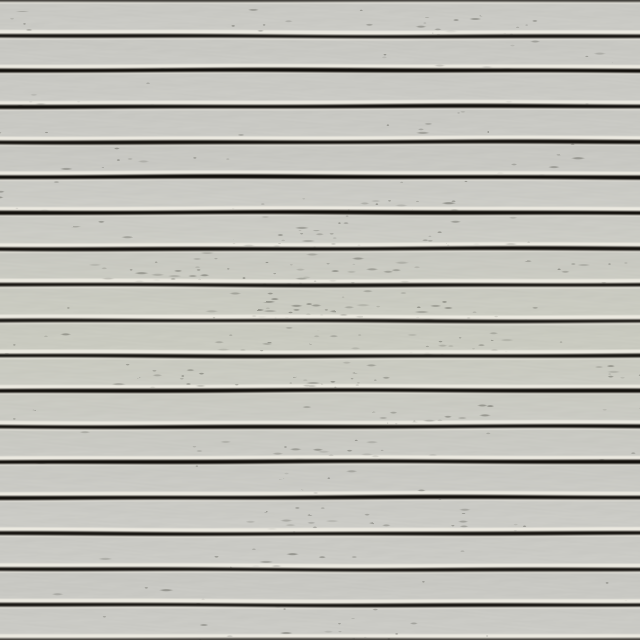
Write a WebGL 2 fragment shader that draws this texture.

```glsl
#version 300 es
precision highp float;

uniform vec2 u_resolution;
out vec4 outColor;

const float BOARDS = 18.0;          // boards from bottom to top
const float GAP_HALF = 0.053;       // sizes below are in board heights
const float GAP_SOFT = 0.046;
const float LIP_ABOVE = 0.165;
const float LIP_BELOW = 0.105;
const float LIP_SOFT = 0.035;
const float GAP_JITTER = 0.025;
const float GAP_WOBBLE = 0.012;
const float TINT_RANGE = 0.014;
const float GRAIN = 0.007;
const float FLECK_DEPTH = 0.3;
const vec2 FLECK_GRID = vec2(54.0, 170.0);
const vec3 PAINT = vec3(0.79, 0.79, 0.77);
const vec3 WARM_SHIFT = vec3(0.004, 0.008, -0.012);
const vec3 LIP = vec3(0.93, 0.92, 0.885);
const vec3 GAP = vec3(0.065, 0.055, 0.04);
const vec3 WORN = vec3(0.36, 0.36, 0.33);
const float TAU = 6.2831853;

float hash(vec2 p) {
    vec3 q = fract(vec3(p.xyx) * 0.1031);
    q += dot(q, q.yzx + 33.33);
    return fract((q.x + q.y) * q.z);
}

// Layered sines, stretched along the boards
float grain(vec2 uv, float seed) {
    float warp = 1.7 * sin(uv.x * 9.0 + seed) + sin(uv.x * 23.0 + uv.y * 60.0);
    float fine = sin(uv.y * 690.0 + warp + 2.0 * sin(uv.x * 41.0 + uv.y * 170.0));
    float broad = sin(uv.y * 270.0 - warp + seed);
    float mottle = sin(uv.x * 87.0 + 3.0 * sin(uv.y * 310.0)) * sin(uv.y * 430.0 + uv.x * 31.0);
    return 0.4 * fine + 0.35 * broad + 0.5 * mottle;
}

// How likely worn paint is at a place on a board
float wearAmount(vec2 uv, float board) {
    float phase = TAU * hash(vec2(board, 7.0));
    float patches = 0.5 + 0.3 * sin(uv.x * 8.0 + phase) + 0.2 * sin(uv.x * 19.0 - phase * 2.0);
    float middle = exp(-pow((uv.y - 0.47) / 0.13, 2.0));
    float boardWear = pow(hash(vec2(board, 19.0)), 2.0);
    float low = 1.0 - smoothstep(0.25, 0.85, fract(uv.y * BOARDS));
    return patches * patches * (0.06 + 0.4 * boardWear + 0.35 * middle) * (0.25 + 0.75 * low);
}

// Cellular scatter of short flat flecks
float flecks(vec2 uv, float wear) {
    vec2 p = uv * FLECK_GRID;
    vec2 cell = floor(p);
    vec2 pixel = FLECK_GRID / u_resolution;
    float cover = 0.0;
    for (int j = -1; j <= 1; j++) {
        for (int i = -1; i <= 1; i++) {
            vec2 id = cell + vec2(i, j);
            vec2 center = id + vec2(hash(id), hash(id + 41.3));
            float size = hash(id + 83.7);
            vec2 radius = vec2(mix(0.12, 0.65, size * size), mix(0.15, 0.3, size));
            float dist = length((p - center) / (radius + 0.5 * pixel));
            float present = step(hash(id + 127.1), wear);
            float strength = 0.3 + 0.7 * hash(id + 211.9);
            cover = max(cover, present * strength * (1.0 - smoothstep(0.3, 1.0, dist)));
        }
    }
    return cover;
}

void main() {
    vec2 uv = gl_FragCoord.xy / u_resolution;
    float height = uv.y * BOARDS;
    float board = floor(height);
    float pixel = BOARDS / u_resolution.y;

    // Nearest gap, slightly uneven in place, width and depth
    float line = floor(height + 0.5);
    float seed = hash(vec2(line, 3.0));
    float inner = step(0.5, line) * step(line, BOARDS - 0.5);
    float wobble = sin(uv.x * 5.0 + seed * TAU) + 0.5 * sin(uv.x * 13.0 + seed * 17.0);
    float offset = inner * ((seed - 0.5) * 2.0 * GAP_JITTER + GAP_WOBBLE * wobble);
    float d = height - line - offset;
    float width = GAP_HALF * (0.9 + 0.2 * seed + 0.08 * sin(uv.x * 9.0 + seed * 31.0));

    // Painted face
    float middle = exp(-pow((uv.y - 0.48) / 0.14, 2.0));
    vec3 color = PAINT + TINT_RANGE * (hash(vec2(board, 11.0)) - 0.5);
    color += WARM_SHIFT * middle;
    color += GRAIN * grain(uv, board * 2.4);
    color += 0.012 * (0.5 - fract(height));
    float worn = flecks(uv, wearAmount(uv, board));
    color = mix(color, WORN, FLECK_DEPTH * 1.6 * worn);

    // Bright lips, wider above the gap than below it
    float lipSoft = max(LIP_SOFT, pixel);
    float reach = d > 0.0 ? LIP_ABOVE : LIP_BELOW;
    float lip = 1.0 - smoothstep(reach - lipSoft, reach + lipSoft, abs(d));
    float lipStrength = d > 0.0 ? 0.95 : 0.6;
    color = mix(color, LIP, lip * lipStrength * (1.0 - 0.4 * worn));

    // Dark gap
    float gapSoft = max(GAP_SOFT, pixel);
    float gap = 1.0 - smoothstep(width - gapSoft, width + gapSoft, abs(d));
    float depth = mix(0.75, 0.94 + 0.06 * seed, inner);
    color = mix(color, GAP, gap * depth);

    outColor = vec4(clamp(color, 0.0, 1.0), 1.0);
}
```
